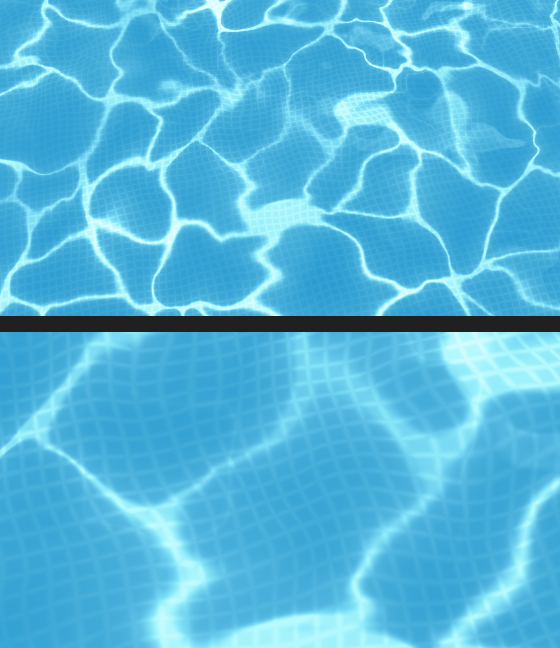
Top: the whole. Bottom: its middle third, enlarged.
Give the GLSL for this texture, as a WebGL 1 fragment shader.

```glsl
precision highp float;
// Sunlit pool water: a warped, rounded Voronoi web forms the caustic light,
// laid over a refracted tile grid, with finer ripples towards the upper right.
// All light is summed into one level that indexes a ramp of blues.

uniform vec2 u_resolution;

// Colour ramp, from deep shade to glint
const vec3 DEEP  = vec3(0.13, 0.57, 0.79);
const vec3 SHADE = vec3(0.20, 0.63, 0.83);
const vec3 WATER = vec3(0.27, 0.68, 0.85);
const vec3 LIT   = vec3(0.35, 0.74, 0.89);
const vec3 GLOW  = vec3(0.44, 0.82, 0.94);
const vec3 LIGHT = vec3(0.53, 0.90, 0.97);
const vec3 GLINT = vec3(0.68, 0.97, 0.99);
const vec3 SPARK = vec3(0.90, 1.00, 1.00);

// Sizes, relative to the canvas height
const float CELLS = 4.4;         // caustic cells per height
const float TILES = 46.0;        // tiles per height
const float TILE_ANGLE = -0.22;
const float ROUNDNESS = 18.0;    // lower rounds the cells more

// Strengths, in steps of the colour ramp
const float BASE_LEVEL = -0.15;
const float CLOUD_LEVEL = 1.0;
const float HALO_LEVEL = 2.0;
const float CORE_LEVEL = 3.8;
const float TILE_LEVEL = 0.85;
const float FILAMENT_LEVEL = 1.5;
const float PATCH_LEVEL = 2.2;

vec2 hash2(vec2 p) {
  vec3 q = fract(p.xyx * vec3(0.1031, 0.1030, 0.0973));
  q += dot(q, q.yzx + 33.33);
  return fract((q.xx + q.yz) * q.zy);
}

float noise(vec2 p) {
  vec2 i = floor(p), f = fract(p);
  f = f * f * f * (f * (f * 6.0 - 15.0) + 10.0);
  float low = mix(hash2(i).x, hash2(i + vec2(1.0, 0.0)).x, f.x);
  float high = mix(hash2(i + vec2(0.0, 1.0)).x, hash2(i + 1.0).x, f.x);
  return mix(low, high, f.y);
}

vec2 wobble(vec2 p) {
  return vec2(noise(p), noise(p + vec2(37.2, 71.7))) - 0.5;
}

// Smooth distance to the nearest Voronoi border
float cellBorder(vec2 p) {
  vec2 base = floor(p), f = fract(p);
  vec2 nearCell = vec2(0.0), nearest = vec2(0.0);
  float best = 9.0;
  for (int j = -1; j <= 1; j++)
  for (int i = -1; i <= 1; i++) {
    vec2 cell = vec2(float(i), float(j));
    vec2 r = cell + hash2(base + cell) - f;
    if (dot(r, r) < best) { best = dot(r, r); nearest = r; nearCell = cell; }
  }
  float sum = 0.0;
  for (int j = -2; j <= 2; j++)
  for (int i = -2; i <= 2; i++) {
    vec2 cell = nearCell + vec2(float(i), float(j));
    vec2 r = cell + hash2(base + cell) - f;
    vec2 side = r - nearest;
    if (dot(side, side) > 0.0001)
      sum += exp(-ROUNDNESS * dot(0.5 * (nearest + r), normalize(side)));
  }
  return max(-log(max(sum, 0.00001)) / ROUNDNESS, 0.0);
}

// Thin grout lines seen through the moving surface
float tileLines(vec2 p, float bend) {
  p += bend * wobble(p * 6.5) + 0.35 * bend * wobble(p * 15.0 + 8.0);
  float c = cos(TILE_ANGLE), s = sin(TILE_ANGLE);
  vec2 grid = mat2(c, s, -s, c) * p * TILES;
  vec2 line = pow(0.5 + 0.5 * cos(6.28318 * grid), vec2(4.0));
  return max(line.x, line.y);
}

vec3 ramp(float t) {
  vec3 c = mix(DEEP, SHADE, clamp(t + 1.0, 0.0, 1.0));
  c = mix(c, WATER, clamp(t, 0.0, 1.0));
  c = mix(c, LIT, clamp(t - 1.0, 0.0, 1.0));
  c = mix(c, GLOW, clamp(t - 2.0, 0.0, 1.0));
  c = mix(c, LIGHT, clamp(t - 3.0, 0.0, 1.0));
  c = mix(c, GLINT, clamp(t - 4.0, 0.0, 1.0));
  return mix(c, SPARK, clamp((t - 5.0) * 0.6, 0.0, 1.0));
}

void main() {
  vec2 uv = gl_FragCoord.xy / u_resolution.y;
  // Slight perspective: features shrink towards the top
  vec2 p = vec2(uv.x - 0.9, uv.y) / (1.2 - 0.28 * uv.y) + 5.0;
  float choppy = smoothstep(0.5, 1.7, 0.5 * uv.x + uv.y);

  // Caustic web with a soft halo and a core of uneven width
  vec2 q = p * CELLS;
  q += 0.75 * wobble(q * 0.8) + 0.35 * wobble(q * 2.1 + 4.0);
  q += (0.06 + 0.10 * choppy) * wobble(q * 5.0 + 9.0);
  float d = cellBorder(q);
  float width = mix(0.020, 0.075, pow(noise(q * 1.4 + 20.0), 2.0));
  float strength = mix(0.25, 1.15, noise(q * 0.9 + 50.0));
  float halo = exp(-d / mix(0.08, 0.20, noise(q * 1.1 + 80.0)));
  float core = strength * exp(-d * d / (width * width));

  // Fine filaments and bright lens patches on the choppy side
  vec2 fine = p * 8.0 + 0.9 * wobble(p * 11.0);
  float filament = exp(-abs(noise(fine) - 0.5) / 0.035) * noise(p * 5.0 + 30.0);
  float lens = smoothstep(0.72, 0.84, noise(fine * vec2(0.9, 1.2) + 60.0));
  lens *= 0.5 + 0.5 * noise(fine * 4.0);

  float cloud = 0.65 * noise(p * 3.5 + 11.0) + 0.35 * noise(p * 9.0 + 3.0) - 0.5;
  float tiles = tileLines(p, mix(0.025, 0.065, smoothstep(0.2, 0.9, uv.y)));
  tiles *= mix(0.35, 1.0, noise(p * 4.0 + 40.0)) * (0.7 + 0.5 * halo);

  float level = BASE_LEVEL + CLOUD_LEVEL * cloud + TILE_LEVEL * tiles;
  level += HALO_LEVEL * halo * (0.6 + 0.4 * strength) + CORE_LEVEL * core;
  level += FILAMENT_LEVEL * filament * mix(0.25, 1.0, choppy);
  level += PATCH_LEVEL * lens * choppy;
  gl_FragColor = vec4(ramp(level), 1.0);
}
```
